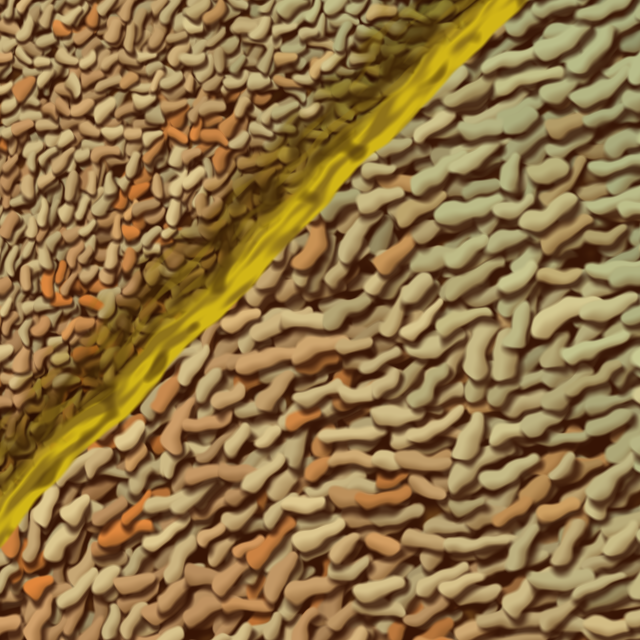
Write a three.js fragment shader that draws this texture.

```glsl
varying vec2 vUv;

// Palette
const vec3 CREAM = vec3(0.82, 0.74, 0.53);
const vec3 TAN = vec3(0.77, 0.59, 0.39);
const vec3 SAGE = vec3(0.70, 0.74, 0.54);
const vec3 ORANGE = vec3(0.84, 0.50, 0.22);
const vec3 BROWN = vec3(0.41, 0.25, 0.09);
const vec3 SHADOW = vec3(0.21, 0.08, 0.02);
const vec3 YELLOW = vec3(0.82, 0.71, 0.09);
const vec3 OLIVE = vec3(0.56, 0.45, 0.10);
const vec3 DARK_OLIVE = vec3(0.27, 0.17, 0.03);

// Layout, in canvas units
const float COARSE_CELLS = 17.0;
const float FINE_CELLS = 26.0;
const float SOFTNESS = 0.0032;
const float WARP = 0.010;
const float FLAKE_ANGLE = 0.55;
const float BAND_START = 0.15;
const float BAND_SLOPE = 1.037;
const float BAND_WIDTH = 0.052;
const float OLIVE_WIDTH = 0.13;
const int LAYERS = 4;

// Shadow shift, in cells
const vec2 SHADOW_SHIFT = vec2(0.08, -0.17);

float hash(vec2 p) {
  return fract(sin(dot(p, vec2(127.1, 311.7))) * 43758.5);
}

vec2 gradient(vec2 cell) {
  float a = 6.2832 * hash(cell);
  return vec2(cos(a), sin(a));
}

float gradientNoise(vec2 p) {
  vec2 i = floor(p);
  vec2 f = p - i;
  vec2 u = f * f * f * (f * (f * 6.0 - 15.0) + 10.0);
  vec2 e = vec2(1.0, 0.0);
  float low = mix(dot(gradient(i), f), dot(gradient(i + e), f - e), u.x);
  float high = mix(dot(gradient(i + e.yx), f - e.yx), dot(gradient(i + 1.0), f - 1.0), u.x);
  return mix(low, high, u.y);
}

// Bent capsule, tapering towards one end
float flakeDistance(vec2 p, float halfLength, float radius, float bend) {
  p.y += bend * p.x * p.x;
  float core = halfLength - radius;
  float taper = 1.0 - 0.3 * clamp(p.x / halfLength, -1.0, 1.0);
  p.x -= clamp(p.x, -core, core);
  return length(p) - radius * taper;
}

vec3 flakeColor(vec2 center, float pick) {
  float patchTone = gradientNoise(center * 6.0);
  vec3 color = mix(CREAM, TAN, smoothstep(0.35, 0.75, pick + patchTone * 0.5));
  float sage = smoothstep(0.75, 1.55, center.x + 0.6 * center.y + 0.5 * (pick - 0.5));
  color = mix(color, SAGE, 0.85 * sage);
  float orange = smoothstep(0.22, 0.5, gradientNoise(center * 9.0 + 40.0) + 0.6 * (pick - 0.5));
  return mix(color, ORANGE, orange * (1.0 - 0.7 * sage));
}

// Paints one layer of scattered flakes, each with a shadow below it
vec3 paintLayer(vec3 color, vec2 p, float cells, float fine, float layer) {
  vec2 grid = p * cells + layer * vec2(0.37, 0.61);
  vec2 cell = floor(grid);
  float soft = SOFTNESS * cells;
  float depth = mix(0.78, 1.0, layer / float(LAYERS - 1));
  for (int j = -1; j <= 1; j++) {
    for (int i = -1; i <= 1; i++) {
      vec2 id = cell + vec2(float(i), float(j));
      vec2 seed = id + layer * 37.0 + fine * 91.0;
      vec2 jitter = vec2(hash(seed + 3.1), hash(seed + 7.7));
      vec2 offset = grid - id - mix(vec2(0.2), vec2(0.8), jitter);
      vec2 center = id / cells;

      float field = gradientNoise(center * 5.0 + 11.0);
      float spread = mix(1.1, 1.7, fine);
      float angle = FLAKE_ANGLE + field * 1.1 + (hash(seed + 13.3) - 0.5) * spread;
      mat2 turn = mat2(cos(angle), -sin(angle), sin(angle), cos(angle));
      float halfLength = mix(0.42, mix(0.88, 0.64, fine), hash(seed + 17.9));
      float radius = mix(0.15, 0.24, hash(seed + 23.5)) + 0.03 * fine;
      float bend = (hash(seed + 29.1) - 0.5) * 0.6;

      float shade = flakeDistance(turn * (offset - SHADOW_SHIFT), halfLength, radius, bend);
      color = mix(color, SHADOW, 0.8 * (1.0 - smoothstep(-0.08, 0.12, shade)));

      // Lit from above, browner along the lower edge
      vec2 local = turn * offset;
      float d = flakeDistance(local, halfLength, radius, bend);
      float light = smoothstep(-1.3, 0.3, (local.y + bend * local.x * local.x) / radius);
      vec3 tone = flakeColor(center, hash(seed + 31.7)) * depth;
      tone = mix(mix(BROWN, tone, 0.5), tone, light);
      tone *= 0.93 + 0.14 * hash(seed + 41.3);
      color = mix(color, tone, 1.0 - smoothstep(-soft, soft, d));
    }
  }
  return color;
}

// Streaked yellow band with an olive, shaded upper side
vec3 paintBand(vec3 color, float d, float along) {
  float streak = gradientNoise(vec2(along * 13.0, d * 60.0));
  float clump = gradientNoise(vec2(along * 20.0, d * 32.0 + 9.0));
  float olive = smoothstep(0.0, 0.02, d);
  olive *= 1.0 - smoothstep(OLIVE_WIDTH - 0.04, OLIVE_WIDTH + 0.03, d + clump * 0.06);
  color = mix(color, color * vec3(0.76, 0.69, 0.36), olive);
  color = mix(color, DARK_OLIVE, olive * 0.85 * smoothstep(-0.25, 0.25, clump));
  color = mix(color, OLIVE, olive * 0.6 * smoothstep(0.08, 0.35, streak));

  float yellow = smoothstep(-0.002, 0.005, d);
  yellow *= 1.0 - smoothstep(BAND_WIDTH - 0.012, BAND_WIDTH + 0.012, d + streak * 0.03);
  vec3 gold = mix(OLIVE, YELLOW, smoothstep(-0.35, 0.2, streak + 0.15 * along - 3.0 * d));
  gold = mix(gold, DARK_OLIVE, 0.6 * smoothstep(0.2, 0.5, clump + 4.0 * d - 0.1));
  return mix(color, gold, yellow);
}

void main() {
  vec2 wobble = vec2(gradientNoise(vUv * 30.0), gradientNoise(vUv * 30.0 + 57.0));
  vec2 p = vUv + WARP * wobble;
  p.x *= 1.25 - 0.25 * p.x;

  // Signed distance above the lower edge of the band
  vec2 bandDir = normalize(vec2(1.0, BAND_SLOPE));
  vec2 fromStart = vUv - vec2(0.0, BAND_START);
  float along = dot(fromStart, bandDir);
  float d = dot(fromStart, vec2(-bandDir.y, bandDir.x));
  d += 0.012 * gradientNoise(vec2(along * 9.0, 4.5)) + 0.003 * wobble.x;

  float fine = step(0.5 * BAND_WIDTH, d);
  float cells = mix(COARSE_CELLS, FINE_CELLS, fine);
  vec3 color = mix(SHADOW, BROWN, smoothstep(-0.2, 0.5, gradientNoise(vUv * 24.0)));
  for (int k = 0; k < LAYERS; k++) {
    color = paintLayer(color, p, cells, fine, float(k));
  }
  gl_FragColor = vec4(paintBand(color, d, along), 1.0);
}
```
